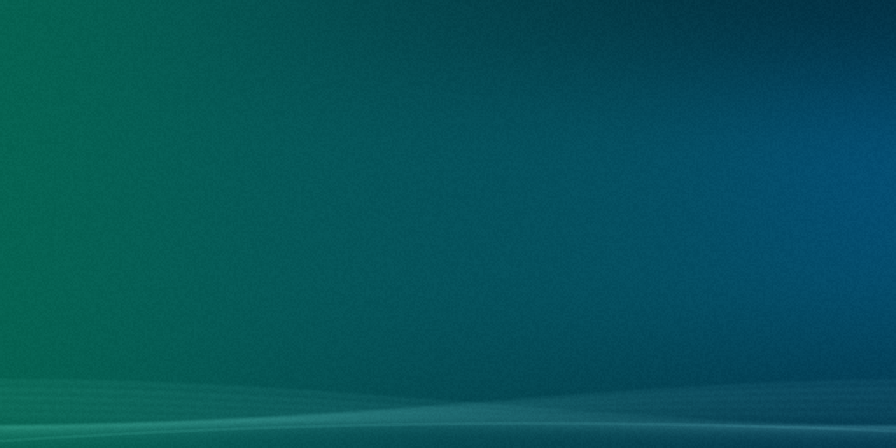
Reproduce this background procedurally as a Shadertoy shader.

```glsl
float hash(vec2 p) {
    p = fract(p * vec2(0.1031, 0.1137));
    p += dot(p, p.yx + 33.33);
    return fract((p.x + p.y) * p.x * 37.0);
}

// Veil with a crisp upper edge that fades downwards
float veil(float depth, float softness) {
    return smoothstep(-0.006, 0.006, depth) * exp(-max(depth, 0.0) / softness);
}

vec3 backdrop(vec2 uv) {
    vec3 green = vec3(0.02, 0.395, 0.32);
    vec3 teal = vec3(0.02, 0.325, 0.36);
    vec3 blue = vec3(0.015, 0.295, 0.405);
    vec3 color = mix(green, teal, smoothstep(-0.1, 0.56, uv.x));
    color = mix(color, blue, smoothstep(0.4, 1.05, uv.x));

    // Darker top and bottom, strongest on the right
    float side = smoothstep(0.0, 1.0, uv.x);
    float top = smoothstep(0.62, 1.05, uv.y);
    float bottom = 1.0 - smoothstep(-0.05, 0.42, uv.y);
    color *= 1.0 - top * mix(0.02, 0.34, side);
    color *= 1.0 - bottom * mix(0.03, 0.24, side);

    // Faint blue glow at the right edge
    vec2 offset = (uv - vec2(1.02, 0.6)) / vec2(0.22, 0.26);
    return color + vec3(0.0, 0.012, 0.045) * exp(-dot(offset, offset));
}

float ribbons(vec2 uv) {
    float light = 0.0;
    // Two mirrored families of strands cross near the centre
    for (int i = 0; i < 5; i++) {
        float k = float(i);
        float swing = (0.052 - 0.009 * k) * cos(3.0 * uv.x + 0.12 * k);
        float base = 0.101 - 0.009 * k;
        float strength = 0.05 - 0.005 * k;
        light += strength * veil(base + swing - uv.y, 0.018);
        light += strength * veil(base - swing - uv.y, 0.018);
    }
    // Thin arched thread along the foot
    float arch = 0.055 - 0.11 * (uv.x - 0.6) * (uv.x - 0.6);
    light += 0.05 * (1.0 - smoothstep(0.001, 0.005, abs(uv.y - arch)));
    return light;
}

void mainImage(out vec4 fragColor, in vec2 fragCoord) {
    vec2 uv = fragCoord / iResolution.xy;
    vec3 color = backdrop(uv);
    color += vec3(0.75, 0.95, 0.9) * ribbons(uv);

    // Fine grain
    float grain = hash(floor(uv * vec2(512.0, 256.0))) - 0.5;
    color += grain * vec3(0.015, 0.025, 0.025);
    fragColor = vec4(clamp(color, 0.0, 1.0), 1.0);
}
```
